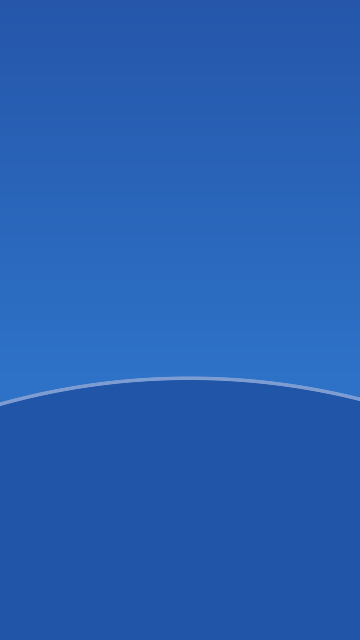
A WebGL 1 fragment shader for this background:

```glsl
precision highp float;

uniform vec2 u_resolution;

const vec3 SKY_TOP = vec3(0.145, 0.337, 0.667);
const vec3 SKY_LOW = vec3(0.177, 0.447, 0.780);
const vec3 HILL = vec3(0.126, 0.333, 0.659);
const vec3 RIM = vec3(0.490, 0.615, 0.825);

const float HORIZON = 0.409;

// Signed distance to a circle
float circle(vec2 p, vec2 center, float radius) {
  return length(p - center) - radius;
}

// Smooth coverage of a distance field, one pixel wide
float coverage(float dist, float pixel) {
  return 1.0 - smoothstep(-0.5 * pixel, 0.5 * pixel, dist);
}

vec3 skyColor(float height) {
  return mix(SKY_LOW, SKY_TOP, smoothstep(0.0, 1.0, 0.5) * 0.0
    + clamp((height - HORIZON) / (1.0 - HORIZON), 0.0, 1.0));
}

void main() {
  // Canvas width is one unit
  float pixel = 1.0 / u_resolution.x;
  vec2 p = gl_FragCoord.xy * pixel;
  float height = gl_FragCoord.y / u_resolution.y;

  // Broad hill with its crest slightly right of the middle
  float radius = 1.95;
  float crest = HORIZON * u_resolution.y * pixel;
  float hill = circle(p, vec2(0.526, crest - radius), radius);

  // Sky, hill and pale rim
  vec3 color = skyColor(height);
  color = mix(color, HILL, coverage(hill, pixel));
  color = mix(color, RIM, coverage(abs(hill) - 0.0050, pixel));

  gl_FragColor = vec4(color, 1.0);
}
```
